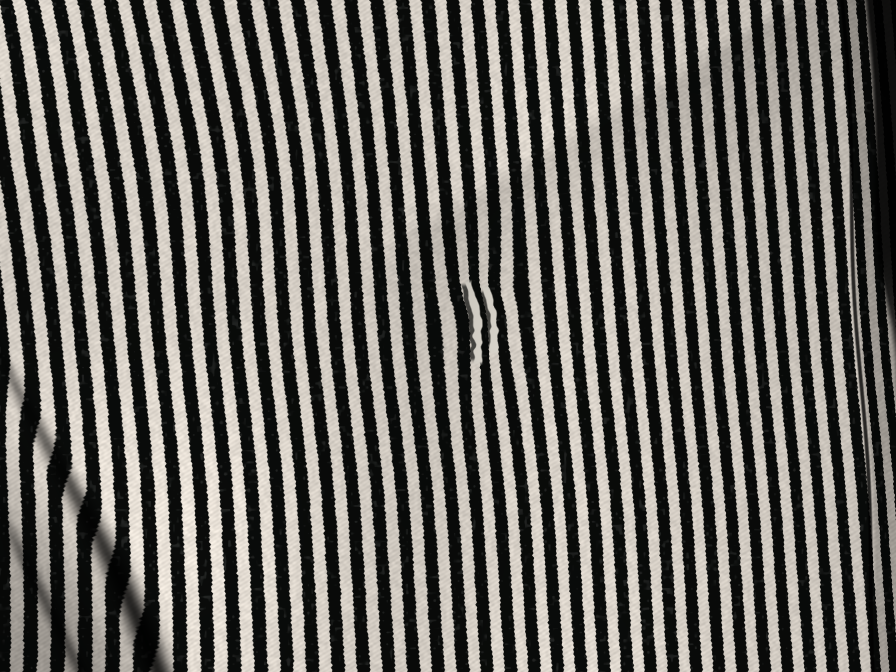
Reproduce this texture procedurally as a WebGL 1 fragment shader.

```glsl
precision highp float;
// Black and cream striped knit: about 37 leaning vertical stripes across,
// built from a warped phase, with knitted edges, soft light and creases,
// a pinched two-thread mend near the centre and a sewn hem at the right.
uniform vec2 u_resolution;

const vec3 BLACK = vec3(0.038, 0.045, 0.040);
const vec3 CREAM = vec3(0.925, 0.895, 0.855);
const vec3 THREAD = vec3(0.95, 0.93, 0.89);
const vec2 MEND = vec2(0.718, 0.477);
const float ROWS = 150.0;

float hash(vec2 p) {
  vec3 q = fract(vec3(p.xyx) * 0.1031);
  q += dot(q, q.yzx + 33.33);
  return fract((q.x + q.y) * q.z);
}

float noise(vec2 p) {
  vec2 i = floor(p), f = fract(p);
  f = f * f * (3.0 - 2.0 * f);
  return mix(mix(hash(i), hash(i + vec2(1.0, 0.0)), f.x),
             mix(hash(i + vec2(0.0, 1.0)), hash(i + vec2(1.0, 1.0)), f.x), f.y);
}

float bell(float x, float width) {
  return exp(-x * x / (width * width));
}

// Signed distance from the diagonal crease in the lower left
float creaseDistance(vec2 p) {
  return p.x - 0.46 * (p.y - 0.5) - 0.012 * sin(p.y * 9.0);
}

// Distance past the hem seam; positive lies on the hem
float hemDistance(vec2 p) {
  return p.x - 1.253 - 0.05 * p.y - 0.004 * sin(p.y * 11.0);
}

// Sideways bend of the mended threads
float mendBend(float y) {
  return 0.015 * smoothstep(0.41, 0.48, y) - 0.010;
}

// Stripe coordinate: black stripes are centred on whole numbers
float stripePhase(vec2 p) {
  float t = p.y - MEND.y;
  float leftness = 1.0 - smoothstep(0.0, 0.75, p.x);
  float x = p.x - 0.085 * t + leftness * (0.13 * t * t - 0.02 * t);
  x += 0.010 * (noise(p * vec2(3.0, 4.0)) - 0.5);
  // Cloth drawn in towards the mend
  float near = bell(p.x - MEND.x, 0.045) * bell(t, 0.10);
  x += near * (0.40 * (p.x - MEND.x) - mendBend(p.y));
  // Cloth pushed aside by the crease and the hem
  float crease = creaseDistance(p);
  x += 0.018 * smoothstep(0.03, -0.03, crease) * smoothstep(0.45, 0.7, p.y);
  x += 0.25 * max(hemDistance(p), 0.0);
  return 25.0 * (x - MEND.x) + 2.2 * (x * x - MEND.x * MEND.x);
}

// Cream coverage with small steps at each knitted row
float stripeCover(float phase, vec2 p, float pixel) {
  float tooth = abs(fract(p.y * ROWS + 0.5 * floor(phase * 2.0)) - 0.5) - 0.25;
  float fuzz = noise(p * vec2(130.0, 190.0)) - 0.5;
  float fromBlack = abs(fract(phase + 0.5) - 0.5);
  float halfBlack = 0.257 + 0.012 * (noise(p * 5.0 + 7.0) - 0.5);
  float blur = max(0.035, 20.0 * pixel);
  return smoothstep(-blur, blur, fromBlack - halfBlack + 0.08 * tooth + 0.05 * fuzz);
}

// Fine slanted loops of the knit
float knit(vec2 p) {
  float loops = sin(6.2832 * (p.y * ROWS + p.x * 95.0));
  return 0.025 * loops + 0.09 * (noise(p * 210.0) - 0.5);
}

// Broad light, diagonal shadow and crease shadows
float lighting(vec2 p) {
  float light = 1.0 - 0.13 * noise(p * vec2(3.5, 2.5) + 3.0);
  float diagonal = dot(p - vec2(0.52, 0.38), vec2(0.51, 0.86));
  float along = smoothstep(0.5, 0.7, p.x);
  light -= 0.14 * along * smoothstep(0.0, 0.035, diagonal) * exp(-4.0 * max(diagonal, 0.0));
  light -= 0.06 * smoothstep(0.75, 1.3, p.x);
  float crease = creaseDistance(p);
  float depth = smoothstep(0.46, 0.95, p.y);
  light *= 1.0 - (0.35 + 0.5 * depth) * smoothstep(0.45, 0.55, p.y) * bell(crease, 0.010 + 0.012 * depth);
  light *= 1.0 - 0.30 * depth * smoothstep(0.02, -0.10, crease);
  light *= 1.0 - 0.5 * bell(p.x - 0.50 * (p.y - 0.76), 0.012) * smoothstep(0.7, 0.85, p.y);
  return light;
}

// Shade of the hem: stitched groove, then a dark turned edge
float hemShade(vec2 p, float pixel) {
  float d = hemDistance(p);
  float groove = 0.8 * smoothstep(0.003 + pixel, 0.001, abs(d));
  float edge = 0.020 + 0.020 * smoothstep(0.3, 0.55, p.y) + 0.010 * noise(vec2(p.y * 8.0, 2.0));
  float turned = smoothstep(edge, edge + 0.012, d);
  float glow = 0.35 * smoothstep(0.35, 0.6, p.y) * noise(p * vec2(22.0, 6.0));
  return (1.0 - groove) * mix(1.0 - 0.2 * smoothstep(0.0, 0.01, d), 0.08 + glow, turned);
}

// Coverage of one ragged mending thread
float thread(vec2 p, float offset, float low, float high, float pixel) {
  float x = p.x - MEND.x - offset - mendBend(p.y) - 0.004 * (noise(vec2(p.y * 90.0, offset * 300.0)) - 0.5);
  float width = 0.0035 + 0.0035 * noise(vec2(p.y * 130.0, offset * 500.0));
  float span = smoothstep(low, low + 0.008, p.y) * smoothstep(high, high - 0.008, p.y);
  return span * smoothstep(width + pixel, width - pixel, abs(x));
}

void main() {
  float pixel = 1.0 / u_resolution.y;
  vec2 p = gl_FragCoord.xy * pixel;
  p.y = 1.0 - p.y;

  // Striped cloth with pale lint on the black
  float cover = stripeCover(stripePhase(p), p, pixel);
  float lint = 0.10 * smoothstep(0.70, 1.0, noise(p * 170.0 + 40.0));
  vec3 colour = mix(BLACK + lint, CREAM * (1.0 + knit(p)), cover);

  // Mend: shadowed gap beside each thread
  float left = thread(p, -0.012, 0.415, 0.545, pixel);
  float right = thread(p, 0.012, 0.422, 0.530, pixel);
  float gap = max(thread(p + vec2(0.007, 0.0), -0.012, 0.42, 0.54, pixel),
                  thread(p + vec2(0.007, 0.0), 0.012, 0.43, 0.52, pixel));
  colour = mix(colour, BLACK, 0.7 * gap);
  colour = mix(colour, THREAD, max(left, right));

  colour *= lighting(p) * hemShade(p, pixel);
  gl_FragColor = vec4(clamp(colour, 0.0, 1.0), 1.0);
}
```
